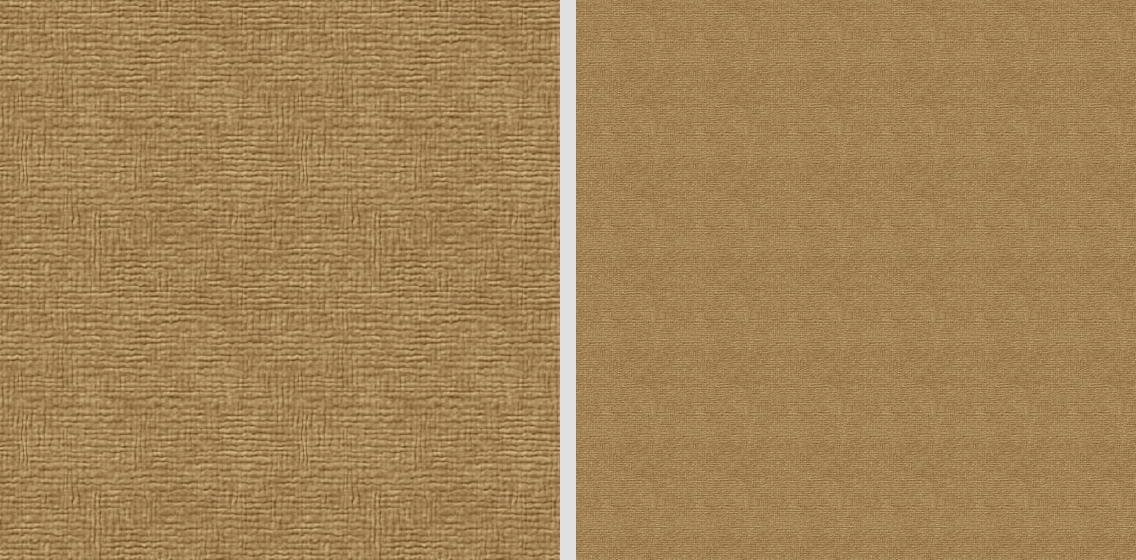
Left, the tile; right, the same tile 3 across and 3 down.
Give the GLSL for this texture, as a three.js fragment shader.

```glsl
varying vec2 vUv;

float hash(vec2 p) {
  vec3 q = fract(p.xyx * 0.1031);
  q += dot(q, q.yzx + 33.33);
  return fract((q.x + q.y) * q.z);
}

// Value noise with a whole number of cells per cloth tile
float noise(vec2 uv, vec2 cells, float seed) {
  vec2 p = uv * cells;
  vec2 i = floor(p);
  vec2 f = fract(p);
  f = f * f * (3.0 - 2.0 * f);
  vec2 a = mod(i, cells) + seed;
  vec2 b = mod(i + 1.0, cells) + seed;
  return mix(mix(hash(a), hash(vec2(b.x, a.y)), f.x),
             mix(hash(vec2(a.x, b.y)), hash(b), f.x), f.y);
}

// Rounded thread with narrow grooves, one per unit
float thread(float x) {
  return sqrt(0.02 + 0.98 * pow(sin(3.14159 * x), 2.0));
}

// Straight crossed threads of uneven width, with broken grooves
float weaveHeight(vec2 uv) {
  float rowWarp = 0.9 * noise(uv, vec2(1.0, 17.0), 11.0)
                + 0.5 * noise(uv, vec2(9.0, 21.0), 19.0)
                + 0.35 * noise(uv, vec2(64.0, 44.0), 23.0);
  float columnWarp = 0.9 * noise(uv, vec2(19.0, 1.0), 37.0)
                   + 0.5 * noise(uv, vec2(23.0, 11.0), 41.0)
                   + 0.4 * noise(uv, vec2(50.0, 44.0), 47.0);
  float row = thread(uv.y * 44.0 + rowWarp) - 0.65;
  float column = thread(uv.x * 50.0 + columnWarp) - 0.65;
  float upright = smoothstep(0.4, 0.85, noise(uv, vec2(12.0, 14.0), 53.0));
  float rowDepth = mix(0.25, 1.15, noise(uv, vec2(18.0, 44.0), 67.0));
  float columnDepth = mix(0.1, 1.0, noise(uv, vec2(50.0, 24.0), 61.0));
  float slub = noise(uv, vec2(72.0, 100.0), 71.0) - 0.5;
  return row * rowDepth * (0.8 - 0.4 * upright)
       + column * columnDepth * (0.3 + 0.5 * upright) + 0.4 * slub;
}

void main() {
  vec2 uv = vUv * 2.0;

  // Raised threads lit from the upper left
  float height = weaveHeight(uv);
  float relief = height - weaveHeight(uv + vec2(-0.003, 0.005));

  // Crisp fibres, pale flecks and broad fading
  float fibre = noise(uv, vec2(128.0, 120.0), 83.0) - 0.5;
  float streak = noise(uv, vec2(22.0, 100.0), 97.0) - 0.5;
  float fleck = smoothstep(0.72, 0.95, noise(uv, vec2(60.0, 110.0), 109.0));
  float fade = noise(uv, vec2(7.0, 9.0), 103.0) - 0.5;
  float tone = 0.53 + 0.44 * height + 0.42 * relief + 0.24 * fibre
             + 0.14 * streak + 0.15 * fleck + 0.08 * fade;

  vec3 grooveBrown = vec3(0.42, 0.29, 0.12);
  vec3 strawHighlight = vec3(0.82, 0.70, 0.52);
  vec3 color = mix(grooveBrown, strawHighlight, clamp(tone, 0.0, 1.0));
  gl_FragColor = vec4(color, 1.0);
}
```
